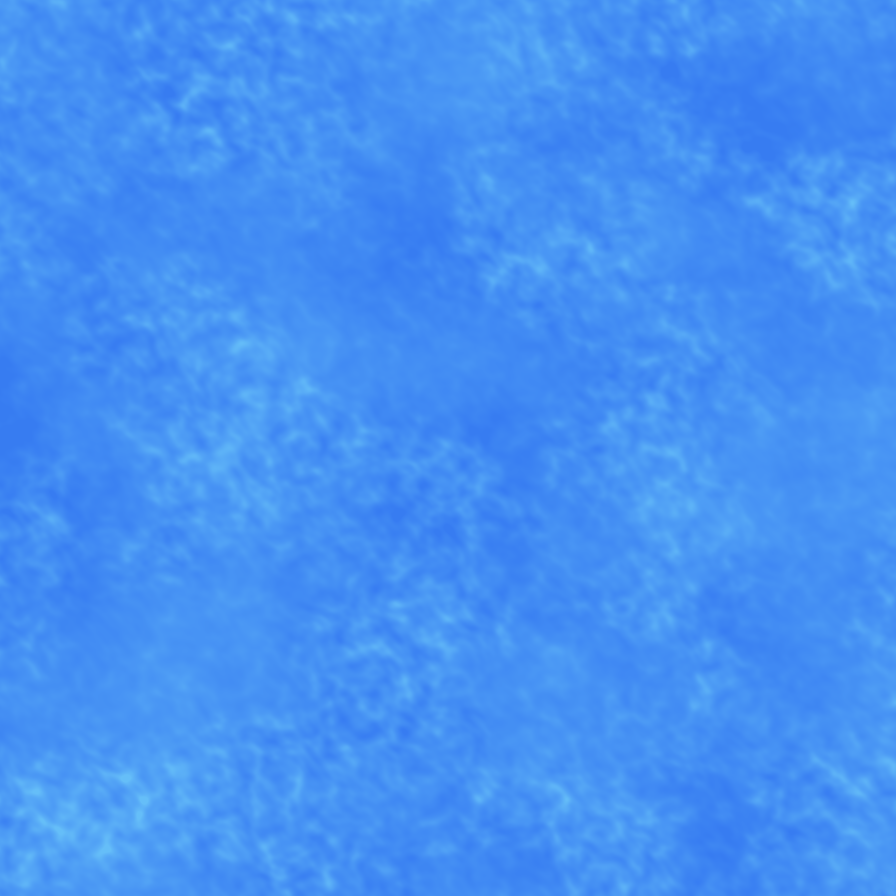
This texture is drawn by a Shadertoy shader. Its source:

```glsl
const vec3 DEEP_BLUE = vec3(0.213, 0.483, 0.946);
const vec3 PALE_BLUE = vec3(0.380, 0.720, 0.970);
const float TAU = 6.2831853;

float hash(vec2 cell) {
    vec3 p = fract(vec3(cell.xyx) * vec3(0.1031, 0.1030, 0.0973));
    p += dot(p, p.yzx + 33.33);
    return fract((p.x + p.y) * p.z);
}

vec2 gradient(vec2 cell) {
    float angle = TAU * hash(cell);
    return vec2(cos(angle), sin(angle));
}

float gradientNoise(vec2 p) {
    vec2 cell = floor(p);
    vec2 f = fract(p);
    vec2 blend = f * f * f * (f * (f * 6.0 - 15.0) + 10.0);
    vec2 e = vec2(0.0, 1.0);
    float bottom = mix(dot(gradient(cell), f),
                       dot(gradient(cell + e.yx), f - e.yx), blend.x);
    float top = mix(dot(gradient(cell + e.xy), f - e.xy),
                    dot(gradient(cell + e.yy), f - e.yy), blend.x);
    return mix(bottom, top, blend.y);
}

mat2 rotation(float angle) {
    float c = cos(angle), s = sin(angle);
    return mat2(c, s, -s, c);
}

// Sum of turned octaves, centred on zero
float fbm(vec2 p, int octaves, float gain) {
    float sum = 0.0;
    float amplitude = 0.5;
    mat2 turn = rotation(0.45);
    for (int i = 0; i < octaves; i++) {
        sum += amplitude * gradientNoise(p);
        p = turn * p * 2.03 + 17.3;
        amplitude *= gain;
    }
    return sum;
}

// Coordinates stretched along a slanted direction
vec2 slanted(vec2 p, float angle, float stretch) {
    return rotation(-angle) * p / vec2(stretch, 1.0);
}

// Small flecks with brighter crests
float flecks(vec2 p, float frequency) {
    vec2 warp = vec2(fbm(p * 14.0 + 3.7, 2, 0.5), fbm(p * 14.0 + 41.2, 2, 0.5));
    float n = fbm(slanted(p + 0.015 * warp, -0.6, 1.3) * frequency, 2, 0.6);
    float crest = max(n, 0.0);
    return n + 1.6 * crest * crest;
}

void mainImage(out vec4 fragColor, in vec2 fragCoord) {
    vec2 uv = fragCoord / iResolution.y;
    vec2 drift = slanted(uv, -0.6, 1.3);

    // Soft clouds, smaller blotches and the patches that carry the flecks
    float clouds = fbm(drift * 2.8 + 8.4, 3, 0.55);
    float blotches = fbm(drift * 12.0 + 23.9, 2, 0.5);
    float patches = smoothstep(-0.20, 0.24, fbm(drift * 5.0 + 52.6, 4, 0.55));

    float tone = 0.34 + 0.88 * clouds + 0.30 * blotches + 0.22 * (patches - 0.47);
    tone += mix(0.28, 1.0, patches) * flecks(uv + 5.1, 46.0);

    vec3 color = mix(DEEP_BLUE, PALE_BLUE, clamp(tone, 0.02, 1.1));
    fragColor = vec4(color, 1.0);
}
```
